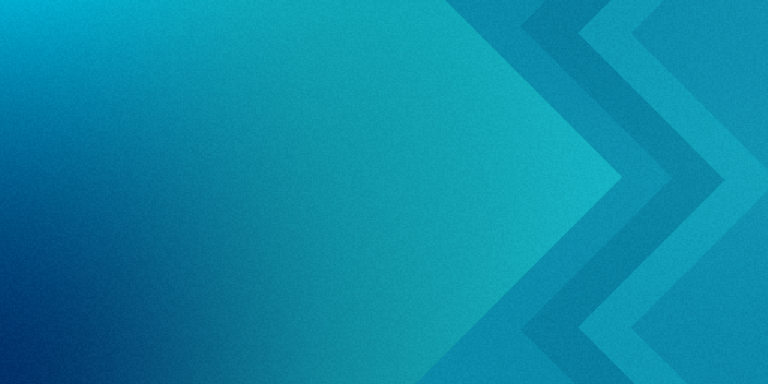
This background is drawn by a WebGL 1 fragment shader. Its source:

```glsl
precision highp float;
// Teal gradient background with a large arrow pointing right and folded chevron bands.
// The arrow blends two horizontal colour ramps by height; the bands are areas right
// of triangle-wave edges; a fine hashed grain covers everything.
uniform vec2 u_resolution;

const vec3 NAVY = vec3(0.0, 0.185, 0.405);
const vec3 TEAL = vec3(0.065, 0.59, 0.65);
const vec3 AQUA = vec3(0.085, 0.70, 0.765);
const vec3 CYAN = vec3(0.0, 0.675, 0.81);
const vec3 SEA = vec3(0.06, 0.65, 0.715);
const vec3 BAND_MID = vec3(0.045, 0.555, 0.675);
const vec3 BAND_DARK = vec3(0.035, 0.51, 0.635);
const vec3 BAND_LIGHT = vec3(0.06, 0.605, 0.71);
const vec3 BAND_FAR = vec3(0.05, 0.55, 0.675);

float hash(vec2 cell) {
  vec3 q = fract(vec3(cell.xyx) * 0.1031);
  q += dot(q, q.yzx + 33.33);
  return fract((q.x + q.y) * q.z);
}

// Coverage right of a 45 degree chevron edge that folds back at a given height.
float rightOf(vec2 p, vec2 apex, float fold, float pixel) {
  float rise = fold - abs(abs(p.y - apex.y) - fold);
  float dist = (p.x - apex.x + rise) * 0.7071;
  return smoothstep(-0.7 * pixel, 0.7 * pixel, dist);
}

// Lower ramp runs navy to teal, upper ramp cyan to sea; both end in aqua.
vec3 arrowColor(vec2 p) {
  float tip = smoothstep(0.95, 1.68, p.x);
  vec3 low = mix(NAVY, TEAL, smoothstep(-0.1, 1.15, p.x));
  vec3 high = mix(CYAN, SEA, smoothstep(0.0, 0.85, p.x));
  return mix(mix(low, high, pow(p.y, 1.6)), AQUA, tip);
}

// Bands brighten gently toward the middle height and the upper right.
vec3 bandLight(vec2 p) {
  float middle = exp(-14.0 * (p.y - 0.54) * (p.y - 0.54));
  float corner = smoothstep(1.5, 2.0, p.x) * p.y;
  return vec3(0.01, 0.026, 0.018) * (middle + corner - 0.45);
}

void main() {
  float pixel = 1.0 / u_resolution.y;
  vec2 p = gl_FragCoord.xy * pixel;
  p.x *= 2.0 * u_resolution.y / u_resolution.x;

  // Chevron bands, layered from left to right
  vec3 bands = BAND_MID;
  bands = mix(bands, BAND_DARK, rightOf(p, vec2(1.750, 0.537), 0.395, pixel));
  bands = mix(bands, BAND_LIGHT, rightOf(p, vec2(1.888, 0.531), 0.383, pixel));
  bands = mix(bands, BAND_FAR, rightOf(p, vec2(2.026, 0.530), 0.383, pixel));
  bands += bandLight(p);

  // Main arrow, whose edge never folds inside the canvas
  float outside = rightOf(p, vec2(1.620, 0.539), 1.0, pixel);
  vec3 color = mix(arrowColor(p), bands, outside);

  // Fine grain
  float grain = hash(floor(p * 256.0)) - 0.5;
  color += grain * vec3(0.02, 0.035, 0.035);

  gl_FragColor = vec4(clamp(color, 0.0, 1.0), 1.0);
}
```
